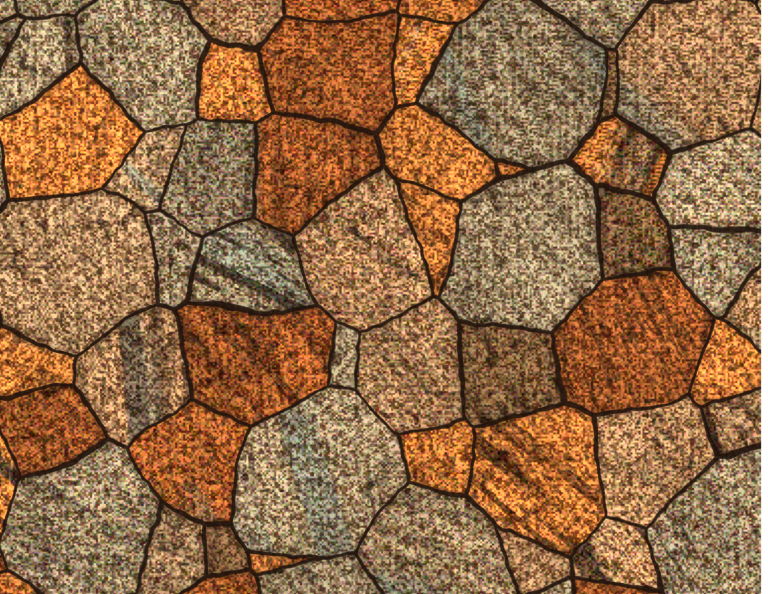
A WebGL 1 fragment shader for this texture:

```glsl
precision highp float;
// Thin section of marble: interlocking calcite grains with twin lamellae and dark seams.

uniform vec2 u_resolution;

#define GRAINS 6.2         // grain sites per canvas height
#define SIZE_SPREAD 0.9    // difference between large and small grains
#define SEAM 0.0023        // least half width of a seam
#define GRIT 300.0         // frequency of the finest grit
#define GRIT_CONTRAST 1.9
#define TINT_NOISE 0.24    // coloured speckle
#define LINE_ANGLE -1.2    // mean direction of the lamellae
#define ANGLE_SPREAD 1.9
#define MARGIN 0.991       // where the white right margin begins

const vec3 GREY = vec3(0.61, 0.53, 0.40);
const vec3 TAN = vec3(0.68, 0.51, 0.345);
const vec3 ORANGE = vec3(0.84, 0.50, 0.23);
const vec3 RUST = vec3(0.62, 0.34, 0.16);
const vec3 UMBER = vec3(0.48, 0.35, 0.22);
const vec3 TEAL = vec3(0.40, 0.43, 0.38);
const vec3 SEAM_COLOR = vec3(0.12, 0.07, 0.045);

float hash(vec2 p) {
  return fract(sin(dot(p, vec2(127.1, 311.7))) * 43758.5453);
}

float noise(vec2 p) {
  vec2 i = floor(p), f = fract(p);
  f = f * f * (3.0 - 2.0 * f);
  return mix(mix(hash(i), hash(i + vec2(1, 0)), f.x),
             mix(hash(i + vec2(0, 1)), hash(i + vec2(1, 1)), f.x), f.y);
}

float grainSize(vec2 id) {
  return hash(id + 31.7);
}

vec2 site(vec2 id) {
  return id + 0.15 + 0.7 * vec2(hash(id + 3.1), hash(id + 17.9));
}

// Squared distance to a site, lowered by the size of its grain
float power(vec2 q, vec2 id) {
  vec2 d = q - site(id);
  return dot(d, d) - SIZE_SPREAD * grainSize(id);
}

// Grain id in xy, distance to the nearest seam in z
vec3 grainAt(vec2 q) {
  vec2 base = floor(q), best = base;
  float nearest = 1e3, seam = 1e3;
  for (int j = -2; j <= 2; j++)
    for (int i = -2; i <= 2; i++) {
      vec2 id = base + vec2(i, j);
      float d = power(q, id);
      if (d < nearest) { nearest = d; best = id; }
    }
  for (int j = -2; j <= 2; j++)
    for (int i = -2; i <= 2; i++) {
      vec2 id = base + vec2(i, j);
      float gap = length(site(id) - site(best));
      if (gap > 0.001) seam = min(seam, (power(q, id) - nearest) / (2.0 * gap));
    }
  return vec3(best, seam);
}

// Large grains are mostly grey and tan, small ones orange
vec3 grainColor(vec2 id) {
  float pick = hash(id + 57.3) + 0.35 * (0.6 - grainSize(id));
  vec3 c = mix(GREY, TAN, smoothstep(0.36, 0.46, pick));
  c = mix(c, RUST, step(0.66, pick));
  c = mix(c, ORANGE, step(0.82, pick));
  c = mix(c, UMBER, step(0.88, hash(id + 71.9)));
  return c * (0.93 + 0.14 * hash(id + 83.1));
}

void main() {
  vec2 p = gl_FragCoord.xy / u_resolution.y;

  // Grains with slightly curved, rough outlines
  vec2 bend = vec2(noise(p * 9.0), noise(p * 9.0 + 40.0)) - 0.5;
  vec2 rough = vec2(noise(p * 65.0), noise(p * 65.0 + 90.0)) - 0.5;
  vec3 grain = grainAt((p + 0.03 * bend + 0.005 * rough) * GRAINS);
  vec2 id = grain.xy;
  float seamDist = grain.z / GRAINS;
  vec3 color = grainColor(id);

  // Lamellae: straight lines in one direction per grain
  float angle = LINE_ANGLE + ANGLE_SPREAD * (hash(id + 5.5) - 0.5);
  vec2 dir = vec2(cos(angle), sin(angle));
  float along = dot(p, dir) + 20.0 * hash(id + 8.2);
  float across = dot(p, vec2(-dir.y, dir.x)) + 0.004 * bend.x;
  float strength = mix(0.12, 0.85, pow(hash(id + 13.4), 2.5));
  float spacing = mix(50.0, 95.0, hash(id + 23.6));
  float lines = smoothstep(0.6, 0.82, noise(vec2(across * spacing, along * 3.0)));
  float streaks = smoothstep(0.62, 0.9, noise(vec2(across * 130.0, along * 38.0)));
  float bands = smoothstep(0.78, 0.92, noise(vec2(across * 24.0, along * 1.5)));
  float specks = smoothstep(0.76, 0.92, noise(p * 80.0 + 7.0));
  color = mix(color, TEAL, 0.55 * bands * step(0.45, hash(id + 29.8)));
  color = mix(color, SEAM_COLOR, strength * lines * (0.65 + 0.35 * noise(p * 50.0)));
  color = mix(color, SEAM_COLOR, (0.22 + 0.35 * strength) * streaks);
  color = mix(color, SEAM_COLOR, 0.45 * specks);
  color *= 0.95 + 0.2 * noise(p * 14.0 + 3.0);

  // Fine grit: shadows turn brown, lights turn pale
  float grit = 0.65 * noise(p * GRIT) + 0.35 * noise(p * GRIT * 0.5 + 11.0);
  grit = clamp(0.5 + GRIT_CONTRAST * (grit - 0.5), 0.0, 1.0);
  color *= mix(vec3(0.58, 0.50, 0.42), vec3(1.40, 1.44, 1.50), grit);
  vec3 tint = vec3(noise(p * GRIT + 60.0), noise(p * GRIT + 130.0), noise(p * GRIT + 210.0));
  color += TINT_NOISE * (0.5 + 0.5 * hash(id + 41.2)) * (tint - 0.5);

  // Dark seams of uneven width with a faint shadow
  float wide = noise(p * 8.0 + 25.0);
  float halfWidth = SEAM + 0.0035 * wide * wide;
  float seam = 1.0 - smoothstep(halfWidth - 0.0015, halfWidth + 0.0025, seamDist);
  float shadow = 0.45 * wide * (1.0 - smoothstep(0.0, 0.018, seamDist));
  color = mix(color, SEAM_COLOR, max(0.9 * seam, shadow));

  float margin = smoothstep(-0.001, 0.001, gl_FragCoord.x / u_resolution.x - MARGIN);
  gl_FragColor = vec4(mix(clamp(color, 0.0, 1.0), vec3(1.0), margin), 1.0);
}
```
